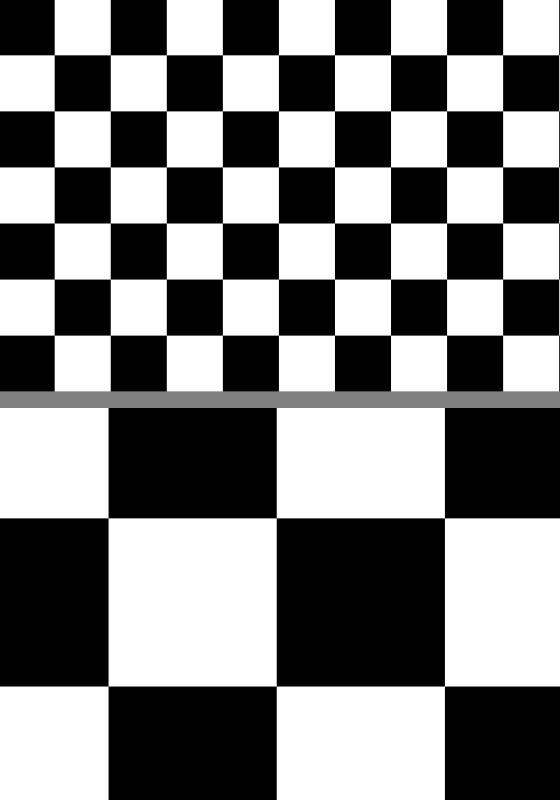
Top: the whole. Bottom: its middle third, enlarged.
Reproduce this pattern procedurally as a WebGL 1 fragment shader.

```glsl
precision highp float;

// Black and white checkerboard, about ten squares across and seven down.
// Each axis is a signed triangle wave that crosses zero at the square edges;
// the product of the two sharpened waves gives the square colour.

uniform vec2 u_resolution;

// Signed distance to the nearest edge, positive in even cells.
vec2 signedEdgeDistance(vec2 cell) {
  return abs(mod(cell - 0.5, 2.0) - 1.0) - 0.5;
}

void main() {
  // Measure from the top left corner, in squares.
  float squaresAcross = 9.99;
  vec2 fromTopLeft = vec2(gl_FragCoord.x, u_resolution.y - gl_FragCoord.y) / u_resolution.x;
  vec2 cell = fromTopLeft * squaresAcross + vec2(0.0244, 0.0127);

  // Soften each edge over one pixel.
  float pixelSize = squaresAcross / u_resolution.x;
  vec2 side = clamp(2.0 * signedEdgeDistance(cell) / pixelSize, -1.0, 1.0);

  // Squares whose column and row share parity are black.
  float white = 0.5 - 0.5 * side.x * side.y;
  gl_FragColor = vec4(vec3(white), 1.0);
}
```
